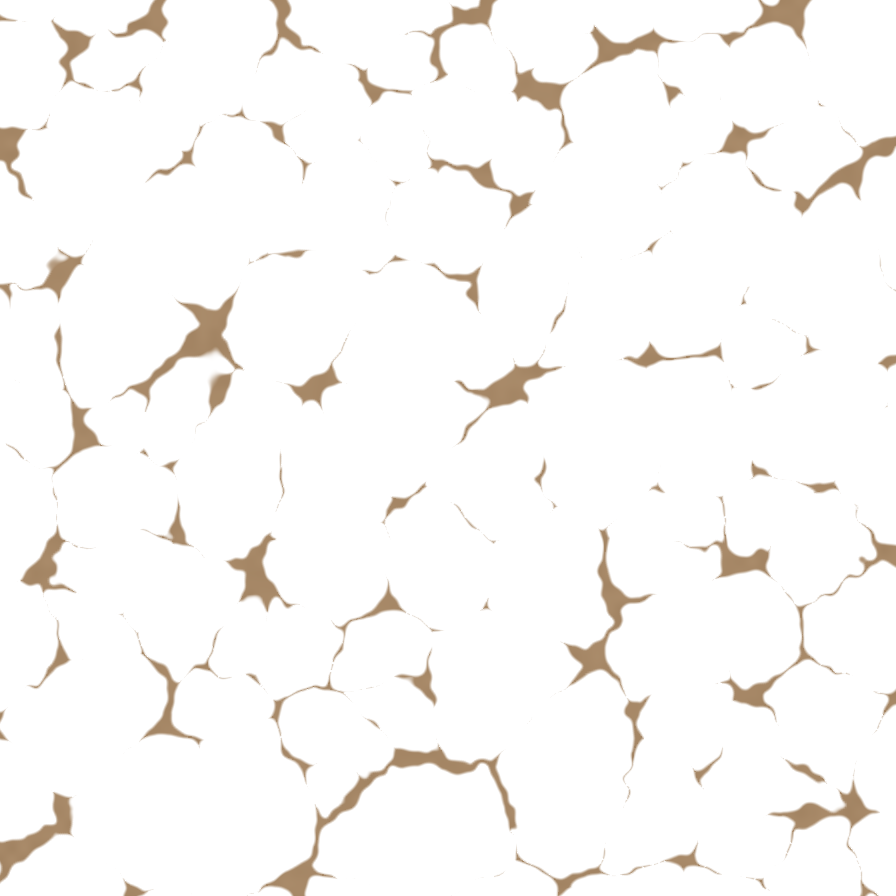
Give the GLSL for this texture, as a WebGL 2 fragment shader.

```glsl
#version 300 es
precision highp float;
// Brown flakes left in the gaps between packed, rounded white grains.
// A soft count of nearby grains peaks on cell borders and junctions;
// a noisy threshold on that count breaks the border web into flakes.

uniform vec2 u_resolution;
out vec4 fragColor;

const float GRID = 12.5;       // grain sites across the canvas
const float BLEND = 0.16;      // reach of the soft count, in grid units
const float EMPTY_SHARE = 0.4; // share of grid sites without a grain
const float RIM = 0.0022;      // half width of the soft rim, in canvas units
const vec3 PAPER = vec3(1.0);
const vec3 BROWN = vec3(0.65, 0.53, 0.40);

vec2 hash2(vec2 p) {
  vec3 q = fract(p.xyx * vec3(0.1031, 0.1030, 0.0973));
  q += dot(q, q.yzx + 33.33);
  return fract((q.xx + q.yz) * q.zy);
}

// Two independent channels of smooth value noise in 0..1.
vec2 noise2(vec2 p) {
  vec2 cell = floor(p);
  vec2 f = fract(p);
  f = f * f * (3.0 - 2.0 * f);
  vec2 low = mix(hash2(cell), hash2(cell + vec2(1.0, 0.0)), f.x);
  vec2 high = mix(hash2(cell + vec2(0.0, 1.0)), hash2(cell + 1.0), f.x);
  return mix(low, high, f.y);
}

// Log of the soft number of grains at equal distance:
// 0 inside a grain, log 2 on a border, log 3 at a junction.
float grainContact(vec2 p, float blend) {
  vec2 home = floor(p);
  float nearest = 1e3;
  float total = 0.0;
  for (int y = -3; y <= 3; y++) {
    for (int x = -3; x <= 3; x++) {
      vec2 cell = home + vec2(x, y);
      vec2 traits = hash2(cell + 57.0);
      if (traits.x < EMPTY_SHARE) continue;
      vec2 center = cell + 0.12 + 0.76 * hash2(cell);
      float radius = 0.4 * traits.y * traits.y;
      float d = length(p - center) - radius;
      nearest = min(nearest, d);
      total += exp(-d / blend);
    }
  }
  return log(total) + nearest / blend;
}

// Contact level needed for a flake to show.
float flakeThreshold(vec2 p) {
  float broad = noise2(p * 1.7 + 11.0).x - 0.5;
  float fine = noise2(p * 5.0 + 37.0).x - 0.5;
  return 0.9 + 0.9 * broad + 0.3 * fine;
}

// Uneven grain outlines: a slow bend plus small lumps.
vec2 roughen(vec2 p) {
  vec2 bend = noise2(p * 1.6 + 71.0) - 0.5;
  vec2 lumps = noise2(p * 5.5 + 93.0) - 0.5;
  return p + 0.25 * bend + 0.12 * lumps;
}

// Even rim width: the excess is divided by its slope per canvas unit.
float rimCoverage(float excess, float size, float rim) {
  float slope = length(vec2(dFdx(excess), dFdy(excess))) * size;
  float typicalSlope = GRID / BLEND;
  float reach = excess / clamp(slope, 0.3 * typicalSlope, 1.5 * typicalSlope);
  return smoothstep(-rim, rim, reach);
}

void main() {
  float size = min(u_resolution.x, u_resolution.y);
  vec2 p = gl_FragCoord.xy / size * GRID + 20.0;

  // Flake coverage with a slightly soft rim
  float excess = grainContact(roughen(p), BLEND) - flakeThreshold(p);
  float coverage = rimCoverage(excess, size, max(RIM, 0.7 / size));

  // Faint mottling within the brown
  float mottle = noise2(p * 6.0 + 15.0).y - 0.5;
  vec3 flake = BROWN + 0.03 * mottle;

  fragColor = vec4(mix(PAPER, flake, coverage), 1.0);
}
```
